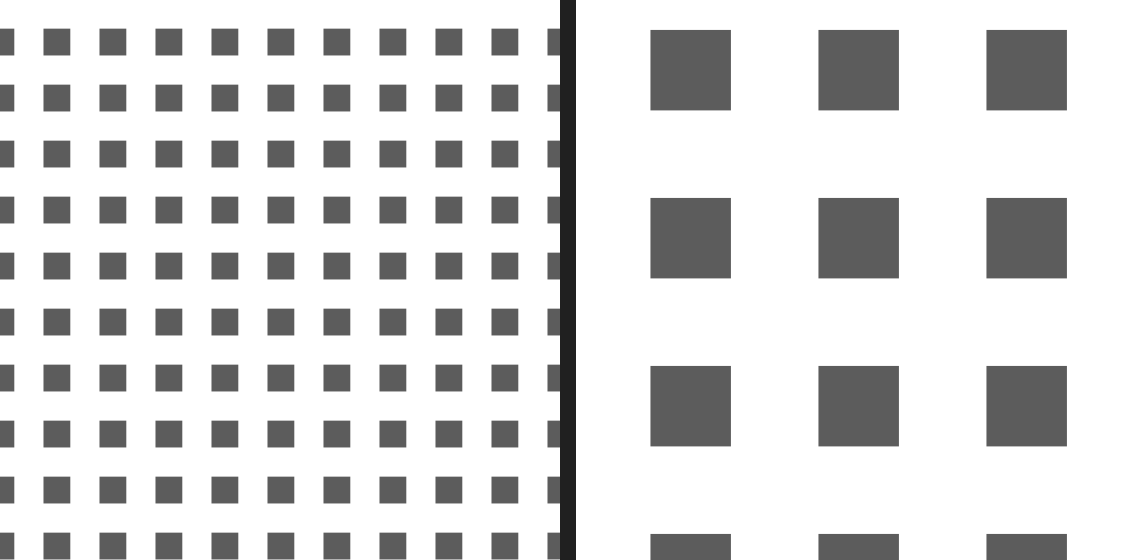
Left, the full canvas; right, a detail of the centre.
This pattern is drawn by a WebGL 1 fragment shader. Its source:

```glsl
precision highp float;
// Regular grid of flat grey squares on white.
// Each cell of a repeated unit grid holds one square, drawn from a box
// distance whose edges are smoothed over one pixel.

uniform vec2 u_resolution;

#define REPEATS 10.0                  // cells across and down
#define SQUARE_SIZE 0.479             // side, in cells
#define SQUARE_CENTRE vec2(0.016, 0.249) // position within the cell
#define PAPER_COLOUR vec3(1.0)
#define SQUARE_COLOUR vec3(0.36)

// Offset from the centre of the nearest square, in cells
vec2 nearestSquareOffset(vec2 cellPos) {
    return fract(cellPos - SQUARE_CENTRE + 0.5) - 0.5;
}

// Coverage of an axis-aligned square, with a one pixel ramp per edge
float squareCoverage(vec2 offset, vec2 pixelsPerCell) {
    vec2 edgeDistance = abs(offset) - 0.5 * SQUARE_SIZE;
    vec2 coverage = clamp(0.5 - edgeDistance * pixelsPerCell, 0.0, 1.0);
    return coverage.x * coverage.y;
}

void main() {
    vec2 cellPos = gl_FragCoord.xy / u_resolution * REPEATS;
    float ink = squareCoverage(nearestSquareOffset(cellPos), u_resolution / REPEATS);
    gl_FragColor = vec4(mix(PAPER_COLOUR, SQUARE_COLOUR, ink), 1.0);
}
```
